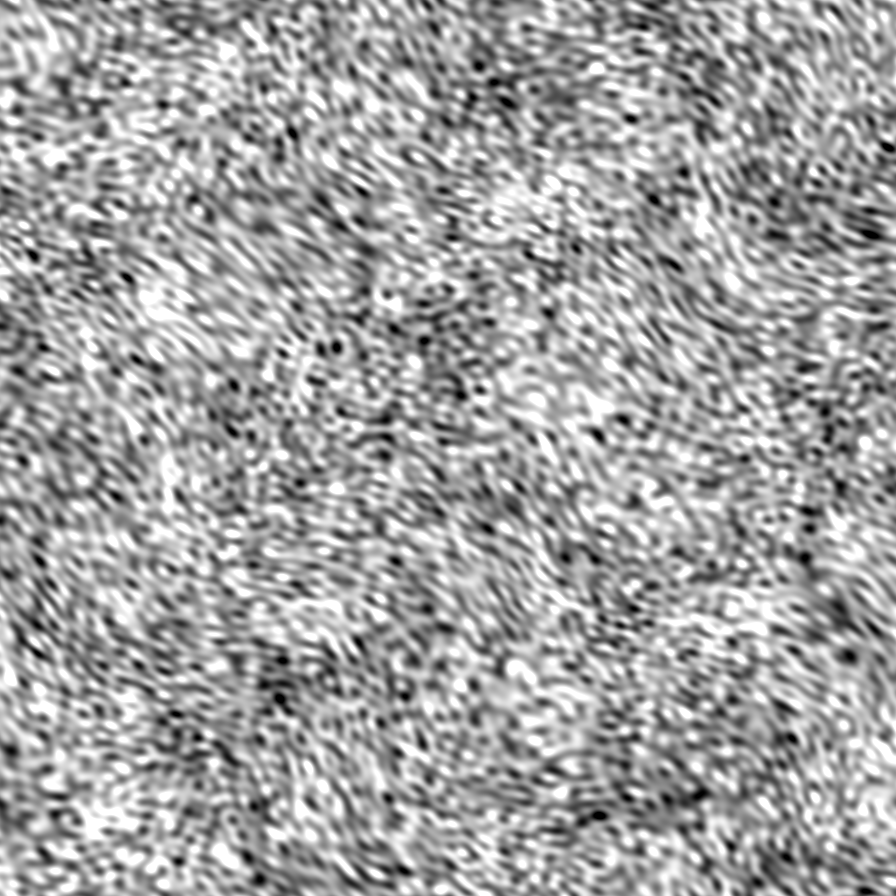
Reproduce this texture procedurally as a WebGL 2 fragment shader.

```glsl
#version 300 es
precision highp float;

uniform vec2 u_resolution;
out vec4 fragColor;

const float PI = 3.14159265;
const float TAU = 6.2831853;

// Tone
const float MEAN_GREY = 0.64;
const float GRAIN_CONTRAST = 0.187;
const float CLOUD_CONTRAST = 0.082;

// Grain: frequencies in cycles per canvas
const int GRAIN_WAVES = 110;
const vec2 GRAIN_BAND = vec2(18.0, 88.0);
const float GRAIN_ANGLE = -0.62;
const float GRAIN_STRETCH = 0.58;

// Broad light and dark patches
const int CLOUD_WAVES = 20;
const vec2 CLOUD_BAND = vec2(1.5, 13.0);
const float CLOUD_STRETCH = 0.75;

// Slow bending of the grain direction
const float WARP_AMOUNT = 0.013;
const float WARP_FREQUENCY = 2.6;

float hash(float n) {
    return fract(sin(n * 127.1 + 3.7) * 4375.85);
}

mat2 rotation(float angle) {
    float c = cos(angle), s = sin(angle);
    return mat2(c, -s, s, c);
}

// Layered sines with scattered wave vectors, scaled to unit variance.
// The x axis of p runs along the streaks; stretch below 1 lengthens them.
float waveField(vec2 p, int count, vec2 band, float stretch, float seed) {
    float sum = 0.0;
    for (int i = 0; i < count; i++) {
        float n = float(i) + seed;
        float angle = PI * fract(n * 0.7549 + 0.1 * hash(n));
        float radius = mix(band.x, band.y, fract(n * 0.5698 + 0.1 * hash(n + 0.5)));
        vec2 wave = radius * vec2(stretch * cos(angle), sin(angle));
        // Fade waves too fine for the pixel grid
        float visible = 1.0 - smoothstep(0.3, 0.5, length(wave) / u_resolution.y);
        sum += visible * sin(TAU * (dot(wave, p) + hash(n + 0.25)));
    }
    return sum * sqrt(2.0 / float(count));
}

vec2 warp(vec2 p) {
    vec2 q = TAU * WARP_FREQUENCY * p;
    vec2 bend = vec2(sin(q.y + 1.3 * sin(0.6 * q.x) + 0.8),
                     sin(0.8 * q.x - 0.5 * q.y + 2.1));
    return p + WARP_AMOUNT * bend;
}

void main() {
    vec2 p = gl_FragCoord.xy / u_resolution.y;
    vec2 along = rotation(GRAIN_ANGLE) * warp(p);

    float grain = waveField(along, GRAIN_WAVES, GRAIN_BAND, GRAIN_STRETCH, 11.0);
    float cloud = waveField(along, CLOUD_WAVES, CLOUD_BAND, CLOUD_STRETCH, 211.0);

    float grey = MEAN_GREY + GRAIN_CONTRAST * grain + CLOUD_CONTRAST * cloud;
    fragColor = vec4(vec3(clamp(grey, 0.0, 1.0)), 1.0);
}
```
